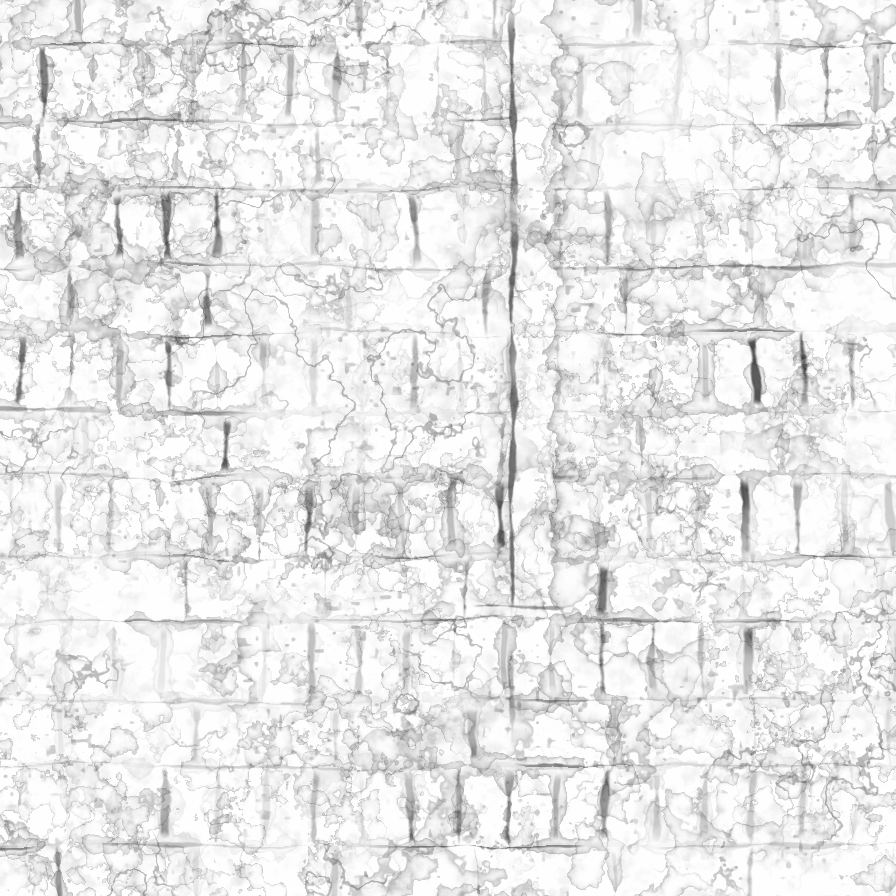
A WebGL 1 fragment shader for this texture map:

```glsl
precision highp float;
uniform vec2 u_resolution;

#define COURSE_PAIRS 6.2
#define HEADER_SHARE 0.55
#define HEADER_PITCH 0.0545
#define STRETCHER_PITCH 0.155
#define WARP 0.016
#define GAP_DARKNESS 0.68
#define RECESS_DARKNESS 0.34
#define FLAKE_DARKNESS 0.36
#define CRACK_DARKNESS 0.26
#define PILLAR_LEFT 0.572
#define PILLAR_RIGHT 0.617
#define PILLAR_FOOT 0.32

float hash(vec2 p) {
  vec3 q = fract(p.xyx * 0.1031);
  q += dot(q, q.yzx + 33.33);
  return fract((q.x + q.y) * q.z);
}

float noise(vec2 p) {
  vec2 i = floor(p), f = fract(p);
  f = f * f * (3.0 - 2.0 * f);
  return mix(mix(hash(i), hash(i + vec2(1, 0)), f.x),
             mix(hash(i + vec2(0, 1)), hash(i + vec2(1, 1)), f.x), f.y);
}

float fbm(vec2 p) {
  float sum = 0.0, amp = 0.52;
  for (int i = 0; i < 5; i++) {
    sum += amp * noise(p);
    p = mat2(1.6, 1.2, -1.2, 1.6) * p + 17.3;
    amp *= 0.5;
  }
  return sum;
}

// Shadow under a broken edge: sharp at zero, fading on the positive side
float lip(float d, float edge, float fade) {
  return smoothstep(0.0, edge, d) * exp(-max(d, 0.0) / fade);
}

float line(float d, float width) {
  return 1.0 - smoothstep(width * 0.4, width + 0.0016, d);
}

// Open gaps and crumbled recesses between bricks
float masonry(vec2 p, float rough, float bare) {
  float pairY = p.y * COURSE_PAIRS + 0.65;
  float pairId = floor(pairY), f = pairY - pairId;
  float header = step(f, HEADER_SHARE);
  float rowId = pairId * 2.0 + header;
  float pitch = mix(STRETCHER_PITCH, HEADER_PITCH, header);
  float x = p.x / pitch + hash(vec2(rowId, 7.0));
  float joint = floor(x + 0.5);
  float strength = hash(vec2(joint, rowId + 40.0));

  float dx = abs(x - joint) * pitch;
  float dy = min(min(f, 1.0 - f), abs(f - HEADER_SHARE)) / COURSE_PAIRS;
  float width = mix(0.0004, 0.0042, strength);
  float upright = line(dx + rough * 0.008, width) * smoothstep(0.002, 0.014, dy + rough * 0.02);
  upright *= mix(0.12, GAP_DARKNESS, strength * strength) * mix(0.35, 1.0, bare);

  float bedPatch = smoothstep(0.42, 0.75, noise(vec2(p.x * 13.0, rowId * 3.7 + f)));
  float bed = line(dy + rough * 0.006, 0.0016) * (0.06 + 0.36 * bedPatch) * mix(0.35, 1.0, bare);

  float depth = 0.0065 - min(dx, dy) - rough * 0.042;
  float recess = lip(depth, 0.0018, 0.0045) * RECESS_DARKNESS * mix(0.25, 1.0, bare);
  return (1.0 - upright) * (1.0 - bed) * (1.0 - recess);
}

// Plaster strip with a deep left seam, a ragged right side and a foot
float pillar(vec2 p, float rough) {
  float above = smoothstep(PILLAR_FOOT - 0.004, PILLAR_FOOT + 0.004, p.y);
  float patchy = smoothstep(0.25, 0.7, noise(vec2(3.0, p.y * 17.0)));
  float seam = line(abs(p.x - PILLAR_LEFT) + rough * 0.008, 0.0026);
  seam *= (0.12 + 0.4 * patchy) * mix(0.5, 1.0, above);
  seam *= smoothstep(0.16, 0.2, p.y);
  float side = lip(p.x - PILLAR_RIGHT + rough * 0.05, 0.002, 0.007) * 0.32 * above;
  float left = lip(PILLAR_LEFT - 0.008 - p.x + rough * 0.05, 0.002, 0.006) * 0.26 * above;
  float footSpan = smoothstep(0.055, 0.04, abs(p.x - 0.58));
  float foot = line(abs(p.y - PILLAR_FOOT) + rough * 0.008, 0.002) * 0.35 * footSpan;
  return (1.0 - seam) * (1.0 - side) * (1.0 - left) * (1.0 - foot);
}

// Curled paint edges of one size, in scattered patches
float flakes(vec2 p, float scale, float seed) {
  float zone = smoothstep(0.4, 0.62, fbm(p * 7.0 + seed));
  float d = fbm(p * scale + seed * 2.3) - 0.53;
  return 1.0 - lip(d, 0.022, 0.035) * FLAKE_DARKNESS * zone;
}

void main() {
  vec2 p = gl_FragCoord.xy / u_resolution.y;
  vec2 bend = vec2(fbm(p * 11.0 + 3.0), fbm(p * 11.0 + 61.0)) - 0.5;
  vec2 q = p + bend * WARP;
  float rough = fbm(p * 38.0 + 9.0) - 0.5;
  float bare = smoothstep(0.36, 0.58, fbm(p * 5.0 + 24.0));

  // Bricks are hidden behind the strip
  float inPillar = smoothstep(0.028, 0.02, abs(q.x - 0.5 * (PILLAR_LEFT + PILLAR_RIGHT)));
  inPillar *= smoothstep(PILLAR_FOOT - 0.005, PILLAR_FOOT + 0.005, q.y);
  float light = mix(masonry(q, rough, bare), 1.0, inPillar);
  light *= pillar(p + bend * WARP * 0.7, rough);

  // Flaking paint, coarse to fine
  light *= flakes(p, 15.0, 5.0) * flakes(p, 27.0, 31.0) * flakes(p, 46.0, 83.0);

  // Hairline cracks and small pits
  float crackZone = smoothstep(0.48, 0.64, fbm(p * 8.0 + 47.0));
  float crack = 1.0 - smoothstep(0.004, 0.024, abs(fbm(p * 20.0 + 71.0) - 0.5));
  light *= 1.0 - crack * crackZone * CRACK_DARKNESS;
  float pit = smoothstep(0.78, 0.95, noise(p * 150.0)) * smoothstep(0.45, 0.65, fbm(p * 10.0 + 13.0));
  light *= 1.0 - 0.2 * pit;

  // Faint unevenness of the paint
  light *= 1.0 - 0.05 * smoothstep(0.5, 0.8, fbm(p * 60.0 + 90.0));
  gl_FragColor = vec4(vec3(min(light, 0.995)), 1.0);
}
```
